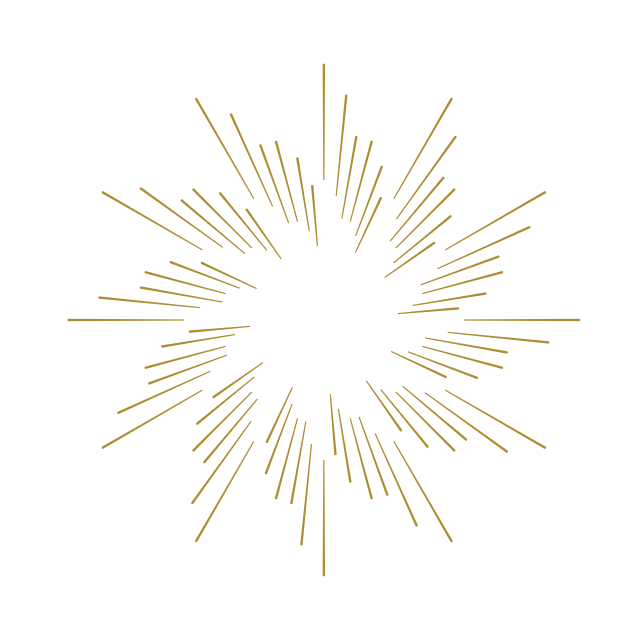
A Shadertoy shader for this background:

```glsl
// A golden sunburst of thin tapered rays on a white ground.
// The plane is folded into twelve equal sectors; each sector holds one long
// ray and five shorter ones, drawn as round-ended tapered segments.

#define CENTER      vec2(0.506, 0.5)
#define SECTORS     12.0
#define INNER_WIDTH 0.0009   // half width at the inner tip
#define OUTER_WIDTH 0.0019   // half width at the outer tip
#define GOLD        vec3(0.675, 0.555, 0.205)
#define PAPER       vec3(1.0)

const float TAU = 6.2831853;
const int RAY_COUNT = 6;

// Each ray: clockwise angle in degrees, inner radius, outer radius.
const vec3 RAYS[RAY_COUNT] = vec3[RAY_COUNT](
    vec3( 0.0,  0.2190, 0.4005),
    vec3( 5.7,  0.1945, 0.3540),
    vec3(10.05, 0.1610, 0.2920),
    vec3(15.0,  0.1590, 0.2900),
    vec3(20.7,  0.1405, 0.2575),
    vec3(25.05, 0.1160, 0.2120)
);

// Direction of a clockwise angle measured from straight up.
vec2 clockDirection(float angle) {
    return vec2(sin(angle), cos(angle));
}

// Signed distance to a radial segment that widens outwards.
float rayDistance(vec2 p, vec3 ray) {
    vec2 dir = clockDirection(radians(ray.x));
    float start = ray.y + INNER_WIDTH;
    float end = ray.z - OUTER_WIDTH;
    float along = clamp(dot(p, dir), start, end);
    float halfWidth = mix(INNER_WIDTH, OUTER_WIDTH, (along - start) / (end - start));
    return length(p - dir * along) - halfWidth;
}

// Rotates every sector onto the first, with the seam between two rays.
vec2 foldSectors(vec2 p) {
    float sector = TAU / SECTORS;
    float seam = sector / 12.0;
    float angle = mod(atan(p.x, p.y) + seam, sector) - seam;
    return length(p) * clockDirection(angle);
}

void mainImage(out vec4 fragColor, in vec2 fragCoord) {
    float scale = min(iResolution.x, iResolution.y);
    float pixel = 1.0 / scale;
    vec2 p = (fragCoord - CENTER * iResolution.xy) / scale;
    p += vec2(1e-6);   // keeps atan defined at the centre

    // Nearest ray within the folded sector
    vec2 q = foldSectors(p);
    float dist = 1.0;
    for (int i = 0; i < RAY_COUNT; i++) {
        dist = min(dist, rayDistance(q, RAYS[i]));
    }

    // Smooth one-pixel edge
    float coverage = clamp(0.5 - dist / pixel, 0.0, 1.0);
    fragColor = vec4(mix(PAPER, GOLD, coverage), 1.0);
}
```
